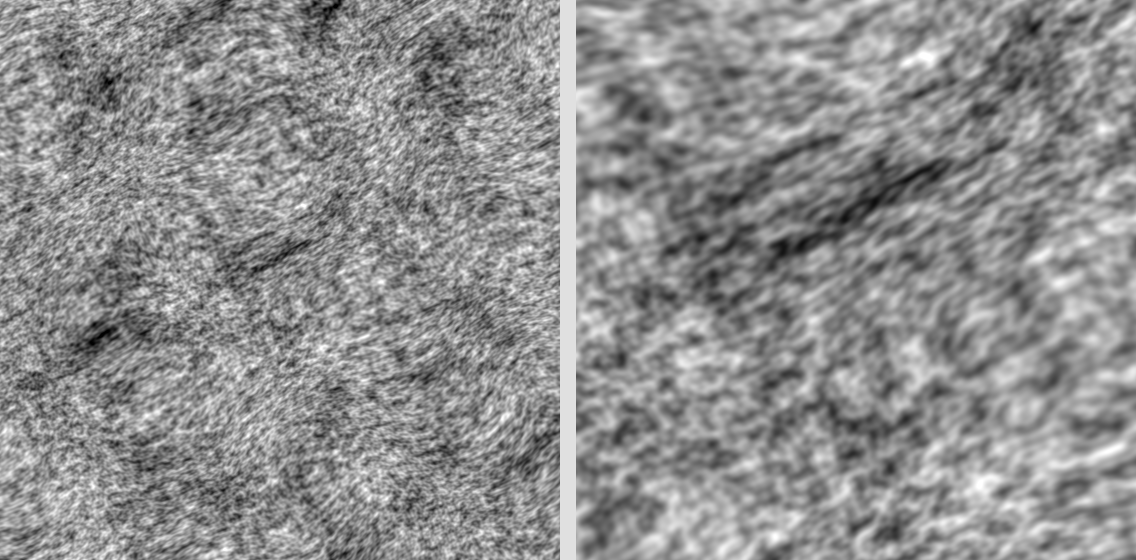
Left, the full canvas; right, a detail of the centre.
Reproduce this texture procedurally as a Shadertoy shader.

```glsl
// Grey fibrous grain: gradient noise stretched along a slanted, gently
// warped direction, from fine speckle up to streaks, over soft cloudy
// shading with a few dark creases.

// Random unit vector for a lattice cell
vec2 cellGradient(vec2 cell) {
    uvec2 q = uvec2(ivec2(cell)) * uvec2(1597334673u, 3812015801u);
    uint h = (q.x ^ q.y) * 1597334673u;
    h = (h ^ (h >> 15)) * 2246822519u;
    h ^= h >> 13;
    float angle = 6.28318 * float(h >> 8) / 16777216.0;
    return vec2(cos(angle), sin(angle));
}

// Gradient noise scaled to a spread of about one
float noise(vec2 p) {
    vec2 i = floor(p), f = p - i;
    vec2 u = f * f * f * (f * (f * 6.0 - 15.0) + 10.0);
    float a = dot(cellGradient(i), f);
    float b = dot(cellGradient(i + vec2(1, 0)), f - vec2(1, 0));
    float c = dot(cellGradient(i + vec2(0, 1)), f - vec2(0, 1));
    float d = dot(cellGradient(i + vec2(1, 1)), f - vec2(1, 1));
    return 4.5 * mix(mix(a, b, u.x), mix(c, d, u.x), u.y);
}

// Soft stroke along a parabola, fading at both ends
float crease(vec2 p, vec2 start, float span, float rise, float bend, float width) {
    float t = (p.x - start.x) / span;
    float slope = (rise + 2.0 * bend * t) / span;
    float d = (p.y - start.y - rise * t - bend * t * t) / sqrt(1.0 + slope * slope);
    float ends = smoothstep(-0.15, 0.15, t) * smoothstep(1.15, 0.85, t);
    return ends * exp(-d * d / (width * width));
}

void mainImage(out vec4 fragColor, in vec2 fragCoord) {
    vec2 p = fragCoord / iResolution.y;

    // Fibre axes: x runs along the grain, y across it
    vec2 warped = p + 0.012 * vec2(noise(p * 4.0 + 7.3), noise(p * 4.0 + 31.7));
    float tilt = 0.48;
    vec2 fibre = mat2(cos(tilt), -sin(tilt), sin(tilt), cos(tilt)) * warped;

    // Clouds, with the dark patches deeper than the light ones
    float cloud = 0.65 * noise(fibre * vec2(4.0, 5.5) + 13.1)
                + 0.75 * noise(fibre * vec2(9.0, 13.0) + 47.9);
    float shade = 0.568 + 0.043 * cloud - 0.04 * pow(max(-cloud, 0.0), 2.0) * 0.5;

    // Streaks, grains and speckle
    shade += 0.046 * noise(fibre * vec2(17.0, 42.0) + 3.7);
    shade += 0.092 * noise(fibre * vec2(46.0, 88.0) + 71.3);
    shade += 0.068 * noise(fibre * vec2(115.0, 165.0) + 19.6);

    // Creases and one broad shadow
    vec2 wavy = p + 0.003 * noise(p * 22.0);
    shade -= 0.21 * crease(wavy, vec2(0.61, 0.414), 0.29, 0.031, 0.054, 0.009);
    shade -= 0.19 * crease(wavy, vec2(0.443, 0.499), 0.143, 0.12, -0.042, 0.008);
    shade -= 0.08 * crease(wavy, vec2(0.76, 0.77), 0.15, -0.15, 0.0, 0.032);

    fragColor = vec4(vec3(clamp(shade, 0.0, 1.0)), 1.0);
}
```
